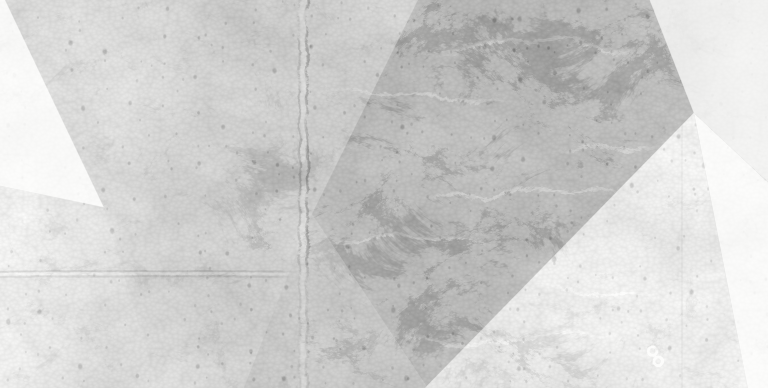
Give the GLSL for this background, as a WebGL 2 fragment shader.

```glsl
#version 300 es
precision highp float;

#define WHITE 0.975
#define PALE 0.915
#define LEFT_TONE 0.85
#define MID_TONE 0.785
#define WEDGE_TONE 0.765
#define DARK_TONE 0.72
#define STAIN_DEPTH 0.095
#define MOTTLE 0.16
#define FINE_GRAIN 0.05
#define VEIN_GAIN 0.07
#define GROOVE_X 0.785
#define JOINT_Y 0.294

uniform vec2 u_resolution;
out vec4 outColor;

// Facet corners, in units of canvas height
const vec2 A = vec2(0.013, 1.0), B = vec2(0.268, 0.466), C = vec2(0.0, 0.521);
const vec2 D = vec2(1.080, 1.0), E = vec2(1.679, 1.0), F = vec2(1.793, 0.709);
const vec2 G = vec2(1.102, 0.004), H = vec2(0.806, 0.448), I = vec2(0.63, 0.0);
const vec2 J = vec2(0.407, 0.0), K = vec2(1.932, 0.0), L = vec2(1.99, 0.525);

// Stained patches: centre and radii
const vec4 PATCHES[10] = vec4[10](
  vec4(1.19, 0.85, 0.16, 0.15), vec4(1.42, 0.86, 0.22, 0.14),
  vec4(1.64, 0.84, 0.10, 0.14), vec4(0.98, 0.40, 0.17, 0.10),
  vec4(1.24, 0.41, 0.20, 0.09), vec4(1.14, 0.16, 0.16, 0.15),
  vec4(0.69, 0.41, 0.08, 0.07), vec4(0.71, 0.57, 0.08, 0.06),
  vec4(1.38, 0.08, 0.22, 0.07), vec4(0.88, 0.11, 0.13, 0.09));

vec2 hash2(vec2 p) {
  return fract(sin(vec2(dot(p, vec2(127.1, 311.7)), dot(p, vec2(269.5, 183.3)))) * 43758.5);
}

// Distance to the nearest scattered point
float cells(vec2 p) {
  vec2 id = floor(p), f = fract(p);
  float d = 2.0;
  for (int y = -1; y <= 1; y++)
    for (int x = -1; x <= 1; x++) {
      vec2 o = vec2(x, y);
      d = min(d, length(o + hash2(id + o) - f));
    }
  return d;
}

// Layered cellular noise, centred near 0.47
float layers(vec2 p) {
  float sum = 0.0, amp = 0.36;
  for (int i = 0; i < 5; i++) {
    sum += amp * cells(p);
    p = mat2(0.8, 0.6, -0.6, 0.8) * p * 2.13 + 7.3;
    amp *= 0.73;
  }
  return sum / 1.057;
}

// Smooth half-plane to the left of a -> b
float side(vec2 p, vec2 a, vec2 b) {
  vec2 n = normalize(vec2(a.y - b.y, b.x - a.x));
  float px = 0.8 / u_resolution.y;
  return smoothstep(-px, px, dot(p - a, n));
}

float stroke(float d, float width) {
  return 1.0 - smoothstep(width * 0.4, width + 1.0 / u_resolution.y, abs(d));
}

// Sparse round pits, one at most per cell
float pits(vec2 p, float scale) {
  vec2 id = floor(p * scale), f = fract(p * scale);
  vec2 h = hash2(id + 41.0), k = hash2(id + 93.0);
  float radius = mix(0.03, 0.08, k.y);
  float d = length((f - 0.2 - 0.6 * h) * vec2(1.0, 0.8));
  return step(0.72, k.x) * (1.0 - smoothstep(radius * 0.4, radius + scale / u_resolution.y, d));
}

void main() {
  vec2 p = gl_FragCoord.xy / u_resolution.y;
  p.x *= 1.9845 * u_resolution.y / u_resolution.x;

  // Facet coverage
  float whiteTri = side(p, B, A) * side(p, C, B);
  float lowLeft = side(p, B, C) * side(p, J, B);
  float dark = side(p, D, H) * side(p, H, G) * side(p, G, F) * side(p, F, E);
  float wedge = side(p, H, I) * side(p, G, H);
  float lowRight = side(p, F, G) * side(p, K, F);
  float whiteRight = side(p, F, K) * side(p, L, F);
  float topRight = side(p, E, F) * side(p, F, L);
  float light = max(max(whiteTri, whiteRight), topRight);

  // Facet tones
  float tone = mix(LEFT_TONE, MID_TONE, smoothstep(0.2, 0.75, p.x));
  tone += 0.025 * smoothstep(0.8, 0.95, p.x) + 0.02 * smoothstep(0.3, 0.0, p.y);
  tone = mix(tone, mix(0.915, 0.86, smoothstep(0.0, 0.3, p.x)), lowLeft);
  tone = mix(tone, WEDGE_TONE, wedge);
  tone = mix(tone, DARK_TONE, dark);
  tone = mix(tone, PALE - 0.03 * smoothstep(1.6, 1.2, p.x), lowRight);
  tone = mix(tone, PALE + 0.03 * smoothstep(1.7, 1.95, p.x), topRight);
  tone = mix(tone, WHITE, max(whiteTri, whiteRight));

  // Stains gathered in patches
  vec2 warp = 0.03 * sin(p.yx * vec2(17.0, 13.0) + 2.0 * sin(p * 9.0));
  float gather = 0.0;
  for (int i = 0; i < 10; i++) {
    vec2 q = (p + warp - PATCHES[i].xy) / PATCHES[i].zw;
    gather = max(gather, exp(-dot(q, q)));
  }
  float rough = layers((p + warp) * vec2(7.0, 10.0));
  float broad = layers((p - warp) * vec2(2.4, 3.2) + 19.0);
  float fine = cells(p * vec2(85.0, 110.0)) - 0.47;
  float stain = smoothstep(0.45, 0.61, rough + 0.19 * (gather - 0.35));
  float wear = mix(0.45, 1.0, max(dark, 0.8 * gather)) * mix(1.0, 0.25, light);
  tone -= STAIN_DEPTH * stain * wear;
  tone -= (MOTTLE * (broad - 0.47) + FINE_GRAIN * fine) * mix(1.0, 0.3, light);

  // Pale wavy veins across the middle
  float span = smoothstep(0.8, 0.95, p.x) * (1.0 - smoothstep(1.6, 1.78, p.x));
  for (int i = 0; i < 7; i++) {
    float k = float(i);
    float y = 0.13 + 0.125 * k + 0.012 * sin(p.x * 9.0 + k * 2.4)
      + 0.006 * sin(p.x * 31.0 + k) + 0.05 * (rough - 0.47);
    float broken = smoothstep(-0.4, 0.7, sin(p.x * 6.0 + k * 4.1));
    tone += VEIN_GAIN * span * broken * stroke(p.y - y, 0.004) * mix(0.5, 1.0, dark);
  }

  // Vertical groove and horizontal joint
  float wobble = 0.002 * sin(p.y * 90.0) + 0.02 * (rough - 0.47);
  float gx = p.x - GROOVE_X - wobble;
  float deep = mix(0.4, 1.0, smoothstep(0.27, 0.36, p.y)) * smoothstep(0.32, 0.5, rough + 0.06);
  tone -= deep * (0.14 * stroke(gx - 0.009, 0.003) + 0.09 * stroke(gx + 0.011, 0.002));
  tone += 0.035 * stroke(gx, 0.007);
  float jy = p.y - JOINT_Y - 0.3 * wobble;
  float joint = 1.0 - smoothstep(0.70, 0.78, p.x);
  tone += joint * (0.03 * stroke(jy, 0.004) - 0.075 * stroke(jy - 0.006, 0.002) - 0.06 * stroke(jy + 0.007, 0.002));
  tone -= 0.03 * stroke(p.x - 1.762, 0.002) * lowRight;

  // Pits and small pale rings
  tone -= (0.12 * pits(p, 13.0) + 0.09 * pits(p + 3.7, 27.0)) * mix(1.0, 0.2, light);
  for (int i = 0; i < 2; i++) {
    vec2 centre = vec2(1.686, 0.095) + float(i) * vec2(0.015, -0.026);
    tone += 0.07 * stroke(length(p - centre) - 0.011, 0.003);
  }

  tone = clamp(tone, 0.0, 0.99);
  outColor = vec4(tone, tone, tone - 0.004, 1.0);
}
```
